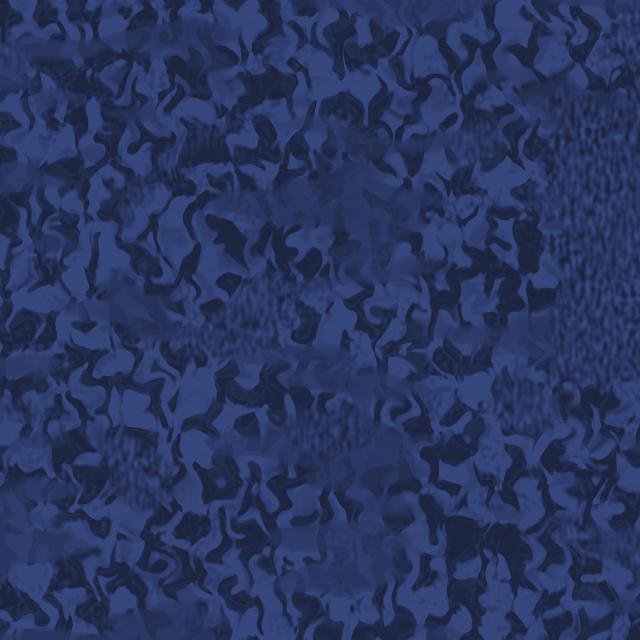
Reproduce this texture procedurally as a three.js fragment shader.

```glsl
// Mottled navy weave: upright blotches with crisp rims, small dark pits and pale plateaus.
// Warped gradient noise is squeezed into plateaus, calmed in level bands, replaced by
// fine upright fibres in worn areas, and the resulting tone is mapped to five blues.

varying vec2 vUv;

const vec3 PIT_BLUE   = vec3(0.11, 0.14, 0.25);
const vec3 DEEP_BLUE  = vec3(0.13, 0.18, 0.31);
const vec3 BASE_BLUE  = vec3(0.16, 0.21, 0.38);
const vec3 SOFT_BLUE  = vec3(0.18, 0.24, 0.43);
const vec3 PALE_BLUE  = vec3(0.21, 0.28, 0.49);

const vec2 BLOTCH_FREQ = vec2(34.0, 21.0);   // noise cells across and up
const vec2 PIT_FREQ    = vec2(47.0, 36.0);
const vec2 FIBRE_FREQ  = vec2(125.0, 52.0);
const vec2 SPECK_FREQ  = vec2(120.0, 95.0);
const vec2 BAND_FREQ   = vec2(3.5, 13.0);
const vec2 WORN_FREQ   = vec2(5.0, 6.5);
const float WARP_FREQ  = 24.0;
const float WARP_SIZE  = 0.0075;
const float RIM_WIDTH  = 0.42;               // smaller is crisper
const float NOISE_GAIN = 4.6;                // brings noise to unit deviation

// Worn rectangle by the right edge: centre and half size
const vec2 PATCH_CENTRE = vec2(0.96, 0.625);
const vec2 PATCH_HALF   = vec2(0.095, 0.225);

float hash(vec2 cell) {
  vec3 q = fract(vec3(cell.xyx) * 0.1031);
  q += dot(q, q.yzx + 33.33);
  return fract((q.x + q.y) * q.z);
}

float slope(vec2 cell, vec2 offset) {
  float angle = 6.2832 * hash(cell);
  return dot(vec2(cos(angle), sin(angle)), offset);
}

// Gradient noise, about zero mean and unit deviation
float noise(vec2 p) {
  vec2 i = floor(p);
  vec2 f = p - i;
  vec2 s = f * f * f * (f * (f * 6.0 - 15.0) + 10.0);
  vec2 e = vec2(1.0, 0.0);
  float low  = mix(slope(i, f), slope(i + e.xy, f - e.xy), s.x);
  float high = mix(slope(i + e.yx, f - e.yx), slope(i + e.xx, f - e.xx), s.x);
  return NOISE_GAIN * mix(low, high, s.y);
}

// Bends the plane so that blotches lean, hook and fork
vec2 warp(vec2 p) {
  vec2 bend = vec2(noise(p * WARP_FREQ + 11.7), noise(p * WARP_FREQ + 53.2));
  return p + WARP_SIZE * bend;
}

float boxDistance(vec2 p, vec2 halfSize) {
  vec2 d = abs(p) - halfSize;
  return length(max(d, 0.0)) + min(max(d.x, d.y), 0.0);
}

// Pale plateaus against darker gaps, with pits and soft inner shading
float blotchTone(vec2 p) {
  vec2 w = warp(p);
  float shape = noise(w * BLOTCH_FREQ + 7.3) + 0.45 * noise(w * BLOTCH_FREQ * 2.1 + 31.9);
  float detail = noise(w * PIT_FREQ + 83.1);
  float plateau = mix(-0.72, 0.82, smoothstep(-RIM_WIDTH, RIM_WIDTH, shape));
  float pit = smoothstep(0.35, 0.85, detail) * smoothstep(0.0, -0.5, shape);
  return plateau - 0.95 * pit + 0.24 * detail + 0.12 * shape;
}

// Amount of fine fibre: the right patch and scattered worn spots
float wornMask(vec2 p) {
  float ragged = 0.010 * noise(p * 28.0 + 3.1);
  float side = boxDistance(p - PATCH_CENTRE, PATCH_HALF) + ragged;
  float patchMask = smoothstep(0.012, -0.012, side);
  float spots = smoothstep(1.1, 1.7, noise(p * WORN_FREQ + 19.4));
  return max(patchMask, 0.75 * spots);
}

// Tone in deviations from the middle, to blue
vec3 palette(float tone) {
  vec3 c = mix(PIT_BLUE, DEEP_BLUE, smoothstep(-1.45, -0.75, tone));
  c = mix(c, BASE_BLUE, smoothstep(-0.75, -0.10, tone));
  c = mix(c, SOFT_BLUE, smoothstep(-0.10, 0.55, tone));
  return mix(c, PALE_BLUE, smoothstep(0.55, 1.20, tone));
}

void main() {
  vec2 p = vUv;

  // Level bands where the relief fades into the base blue
  float band = noise(p * BAND_FREQ + 41.6) + 0.35 * noise(p * vec2(11.0, 29.0) + 5.8);
  float calm = smoothstep(0.55, 1.25, band);
  float tone = blotchTone(p) * mix(1.15, 0.30, calm);

  // Fine upright fibres and sparse specks
  float fibre = noise(p * FIBRE_FREQ + 2.7);
  float speck = noise(p * SPECK_FREQ + 67.0);
  float speckArea = smoothstep(0.0, 1.2, noise(p * 13.0 + 29.5));
  tone = mix(tone, 0.55 * fibre + 0.15 * speck - 0.08, wornMask(p));
  tone += (0.05 + 0.28 * speckArea) * speck * (1.0 - 0.6 * calm);

  // Slow drift of brightness over the cloth
  tone += 0.12 * noise(p * vec2(4.0, 5.0) + 91.3);

  gl_FragColor = vec4(palette(tone), 1.0);
}
```
